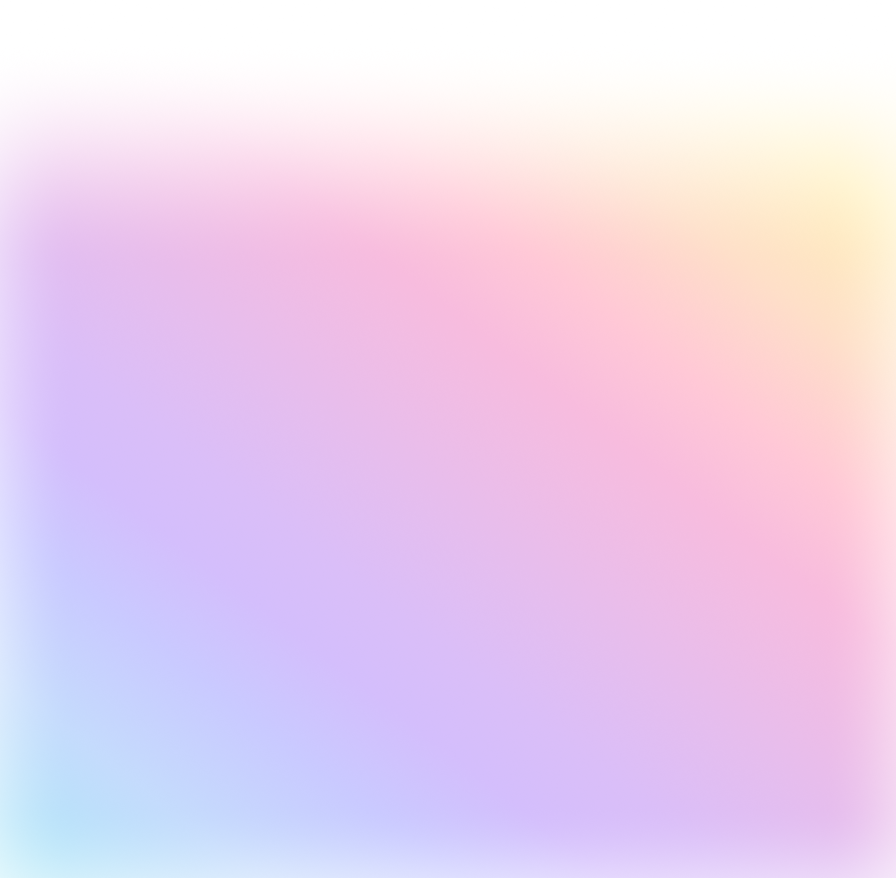
This background is drawn by a WebGL 1 fragment shader. Its source:

```glsl
precision highp float;

uniform vec2 u_resolution;

#define AXIS vec2(0.61, 0.79)
#define TOP_EDGE 0.822
#define TOP_BLUR 0.13
#define SIDE_OVERHANG 0.015
#define SIDE_BLUR 0.10
#define GRAIN 0.004

const vec3 WHITE  = vec3(1.0, 1.0, 1.0);
const vec3 AQUA   = vec3(0.68, 0.91, 0.97);
const vec3 SKY    = vec3(0.77, 0.86, 0.99);
const vec3 BLUE   = vec3(0.79, 0.79, 1.0);
const vec3 VIOLET = vec3(0.83, 0.745, 0.988);
const vec3 LILAC  = vec3(0.855, 0.745, 0.972);
const vec3 PINK   = vec3(0.97, 0.737, 0.87);
const vec3 ROSE   = vec3(1.0, 0.784, 0.84);
const vec3 PEACH  = vec3(0.996, 0.875, 0.785);
const vec3 YELLOW = vec3(1.0, 0.94, 0.735);

float hash(vec2 p) {
  return fract(sin(dot(p, vec2(12.9898, 78.233))) * 43758.5453);
}

// Linear blend towards the next colour between two positions
vec3 blendStop(vec3 color, vec3 next, float from, float to, float t) {
  return mix(color, next, clamp((t - from) / (to - from), 0.0, 1.0));
}

vec3 pastelRamp(float t) {
  vec3 color = blendStop(AQUA, SKY, 0.0, 0.18, t);
  color = blendStop(color, BLUE, 0.18, 0.32, t);
  color = blendStop(color, VIOLET, 0.32, 0.425, t);
  color = blendStop(color, LILAC, 0.425, 0.515, t);
  color = blendStop(color, PINK, 0.515, 0.825, t);
  color = blendStop(color, ROSE, 0.825, 0.93, t);
  color = blendStop(color, PEACH, 0.93, 1.07, t);
  return blendStop(color, YELLOW, 1.07, 1.22, t);
}

// Coverage of a soft edge at a signed inner distance
float softEdge(float inside, float blur) {
  return smoothstep(-blur, blur, inside);
}

void main() {
  vec2 p = gl_FragCoord.xy / u_resolution.y;
  float width = u_resolution.x / u_resolution.y;

  // Diagonal gradient
  vec3 color = pastelRamp(dot(p, AXIS));

  // Blurred panel reaching slightly past the left, right and bottom
  float panel = softEdge(p.x + SIDE_OVERHANG, SIDE_BLUR)
              * softEdge(width - p.x + SIDE_OVERHANG, SIDE_BLUR)
              * softEdge(p.y + SIDE_OVERHANG, SIDE_BLUR)
              * softEdge(TOP_EDGE - p.y, TOP_BLUR);
  color = mix(WHITE, color, panel);

  // Slight dither against banding
  color += (hash(gl_FragCoord.xy) - 0.5) * GRAIN;
  gl_FragColor = vec4(color, 1.0);
}
```
